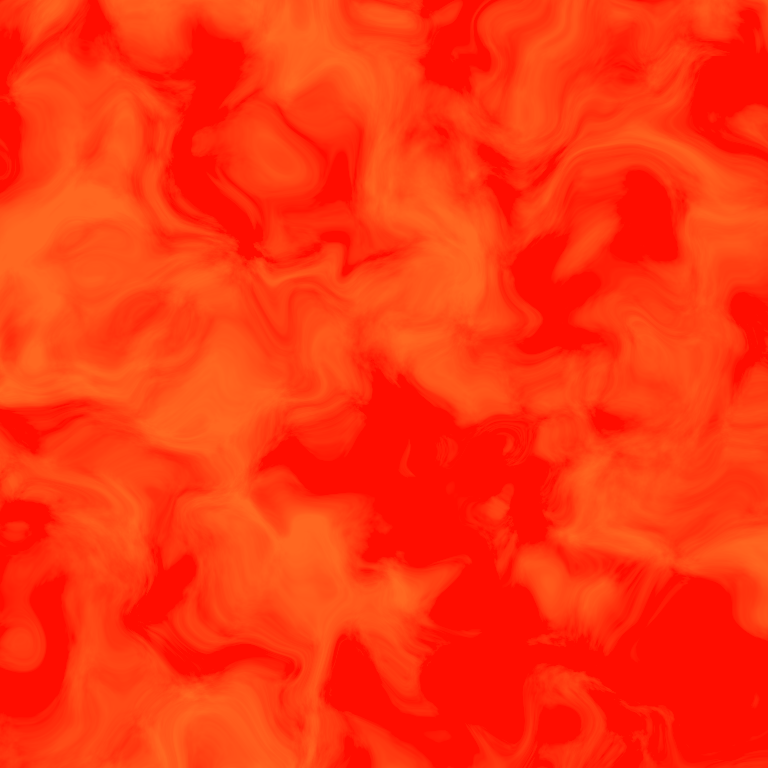
Reproduce this texture procedurally as a Shadertoy shader.

```glsl
#define SCALE 7.0
#define SWIRL_STRENGTH 1.3
#define CURL_STRENGTH 2.3
#define WARP_OCTAVES 2
#define DETAIL_OCTAVES 7
#define DETAIL_GAIN 0.55
#define EMBER_LEVEL 0.408
#define GLOW_RANGE 0.365
#define GLOW_CURVE 0.58
#define EMBER_RED vec3(1.0, 0.05, 0.0)
#define FLAME_ORANGE vec3(1.0, 0.405, 0.13)

float hash(vec2 cell) {
    vec3 p = fract(cell.xyx * 0.1031);
    p += dot(p, p.yzx + 33.33);
    return fract((p.x + p.y) * p.z);
}

float valueNoise(vec2 p) {
    vec2 cell = floor(p);
    vec2 f = fract(p);
    vec2 blend = f * f * (3.0 - 2.0 * f);
    float bottom = mix(hash(cell), hash(cell + vec2(1, 0)), blend.x);
    float top = mix(hash(cell + vec2(0, 1)), hash(cell + vec2(1, 1)), blend.x);
    return mix(bottom, top, blend.y);
}

// Octaves are rotated so that the lattice does not show
float fbm(vec2 p, int octaves) {
    const mat2 turnAndDouble = mat2(1.6, 1.2, -1.2, 1.6);
    float sum = 0.0, total = 0.0, amplitude = 0.5;
    for (int i = 0; i < octaves; i++) {
        sum += amplitude * valueNoise(p);
        total += amplitude;
        amplitude *= DETAIL_GAIN;
        p = turnAndDouble * p + vec2(17.3, 9.1);
    }
    return sum / total;
}

vec2 flow(vec2 p) {
    return vec2(fbm(p + vec2(3.7, 41.2), WARP_OCTAVES),
                fbm(p + vec2(58.3, 12.8), WARP_OCTAVES)) - 0.5;
}

void mainImage(out vec4 fragColor, in vec2 fragCoord) {
    vec2 p = SCALE * fragCoord / iResolution.y + 63.0;

    // Two rounds of smooth warping stretch the fine noise into curved wisps
    vec2 swirl = flow(p);
    vec2 curl = flow(p + SWIRL_STRENGTH * swirl + 7.0);
    float density = fbm(p + CURL_STRENGTH * curl, DETAIL_OCTAVES);

    // Low density stays flat red, the rest rises quickly to orange
    float heat = clamp((density - EMBER_LEVEL) / GLOW_RANGE, 0.0, 1.0);
    float glow = pow(heat, GLOW_CURVE);
    fragColor = vec4(mix(EMBER_RED, FLAME_ORANGE, glow), 1.0);
}
```
